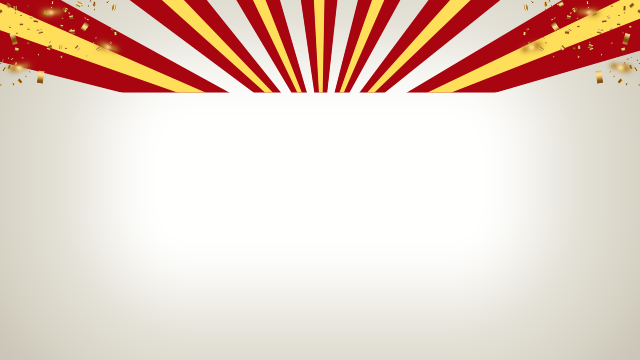
This background is drawn by a WebGL 1 fragment shader. Its source:

```glsl
precision highp float;
// Festive backdrop: red and gold rays over a cream vignette, gold confetti in the top corners.
uniform vec2 u_resolution;

#define RAY_APEX vec2(0.0046, 0.602)
#define RAY_FLOOR 0.743
#define RAY_STEP 0.3927
#define RAY_TILT 0.0175
#define RED_HALF 0.127
#define GOLD_HALF 0.037
#define GLOW_CENTER vec2(0.0, 0.502)
#define GLOW_HALF vec2(0.347, 0.070)
#define CONFETTI_AREA vec2(0.33, 0.25)
#define CONFETTI_COUNT 72

const vec3 WHITE = vec3(1.0, 1.0, 0.998);
const vec3 CREAM = vec3(0.87, 0.86, 0.81);
const vec3 SHADE = vec3(0.79, 0.77, 0.71);
const vec3 RED = vec3(0.66, 0.02, 0.065);
const vec3 YELLOW = vec3(1.0, 0.87, 0.35);
const vec3 DARK_GOLD = vec3(0.50, 0.29, 0.04);
const vec3 PALE_GOLD = vec3(1.0, 0.88, 0.52);

float hash(float n) {
  return fract(sin(n * 12.9898) * 43758.547);
}

vec2 rotate(vec2 v, float angle) {
  float c = cos(angle), s = sin(angle);
  return vec2(c * v.x - s * v.y, s * v.x + c * v.y);
}

// Coverage of an edge at signed distance d, one pixel wide
float cover(float d, float pixel) {
  return 1.0 - smoothstep(-0.6 * pixel, 0.6 * pixel, d);
}

// Cream vignette spreading from a soft white box
vec3 backdrop(vec2 pos) {
  float d = length(max(abs(pos - GLOW_CENTER) - GLOW_HALF, 0.0));
  vec3 color = mix(WHITE, CREAM, smoothstep(0.08, 0.485, d));
  return mix(color, SHADE, smoothstep(0.42, 0.73, d));
}

// Radial stripes with a gold core, cut by a level floor
vec3 addRays(vec3 color, vec2 pos, float pixel) {
  vec2 d = pos - RAY_APEX;
  float angle = atan(d.x, d.y) + RAY_TILT;
  float offset = abs(mod(angle + 0.5 * RAY_STEP, RAY_STEP) - 0.5 * RAY_STEP);
  float radius = length(d);
  float band = cover(RAY_FLOOR - pos.y, pixel);
  color = mix(color, RED, band * cover((offset - RED_HALF) * radius, pixel));
  return mix(color, YELLOW, band * cover((offset - GOLD_HALF) * radius, pixel));
}

// One tilted paper flake with a metallic sheen across it
vec3 addFlake(vec3 color, vec2 d, vec2 halfSize, float angle, float pixel) {
  vec2 q = rotate(d, angle);
  vec2 edge = abs(q) - halfSize;
  float sheen = 0.5 + 0.5 * sin(q.y / halfSize.y * 2.4 + angle * 3.0);
  vec3 gold = mix(DARK_GOLD, PALE_GOLD, sheen);
  return mix(color, gold, cover(max(edge.x, edge.y), pixel));
}

// Out-of-focus pair of flakes
vec3 addBlur(vec3 color, vec2 d, float angle) {
  vec2 q = rotate(d, angle);
  vec2 left = (q + vec2(0.014, 0.0)) / vec2(0.016, 0.013);
  vec2 right = (q - vec2(0.018, 0.002)) / vec2(0.013, 0.011);
  float body = exp(-dot(left, left)) + 0.8 * exp(-dot(right, right));
  float core = exp(-dot(q, q) / 0.00012);
  vec3 gold = mix(vec3(0.70, 0.48, 0.13), PALE_GOLD, core);
  return mix(color, gold, min(0.85 * body + 0.4 * core, 0.9));
}

// Mirrored confetti; corner.x runs inward from the nearer side
vec3 addConfetti(vec3 color, vec2 corner, float pixel) {
  if (corner.x > 0.38 || corner.y < 0.70) return color;
  for (int i = 0; i < CONFETTI_COUNT; i++) {
    float seed = float(i) + 1.0;
    float across = hash(seed);
    float down = hash(seed + 91.3) * (1.0 - 0.5 * across);
    vec2 at = vec2(across, -down) * CONFETTI_AREA + vec2(0.0, 1.0);
    float size = mix(0.0018, 0.0065, pow(hash(seed + 37.7), 2.0));
    vec2 halfSize = size * vec2(1.0, mix(0.45, 1.0, hash(seed + 5.1)));
    color = addFlake(color, corner - at, halfSize, 6.283 * hash(seed + 63.9), pixel);
  }
  // Larger sharp flakes
  color = addFlake(color, corner - vec2(0.113, 0.786), vec2(0.008, 0.017), 0.15, pixel);
  color = addFlake(color, corner - vec2(0.236, 0.926), vec2(0.007, 0.011), 0.6, pixel);
  color = addFlake(color, corner - vec2(0.038, 0.892), vec2(0.007, 0.015), -0.3, pixel);
  // Soft foreground flakes
  color = addBlur(color, corner - vec2(0.143, 0.965), 0.0);
  color = addBlur(color, corner - vec2(0.054, 0.812), -0.15);
  return addBlur(color, corner - vec2(0.301, 0.868), 0.35);
}

void main() {
  float pixel = 1.0 / u_resolution.y;
  float halfWidth = 0.5 * u_resolution.x * pixel;
  vec2 pos = gl_FragCoord.xy * pixel - vec2(halfWidth, 0.0);
  vec3 color = addRays(backdrop(pos), pos, pixel);
  color = addConfetti(color, vec2(halfWidth - abs(pos.x), pos.y), pixel);
  gl_FragColor = vec4(color, 1.0);
}
```
